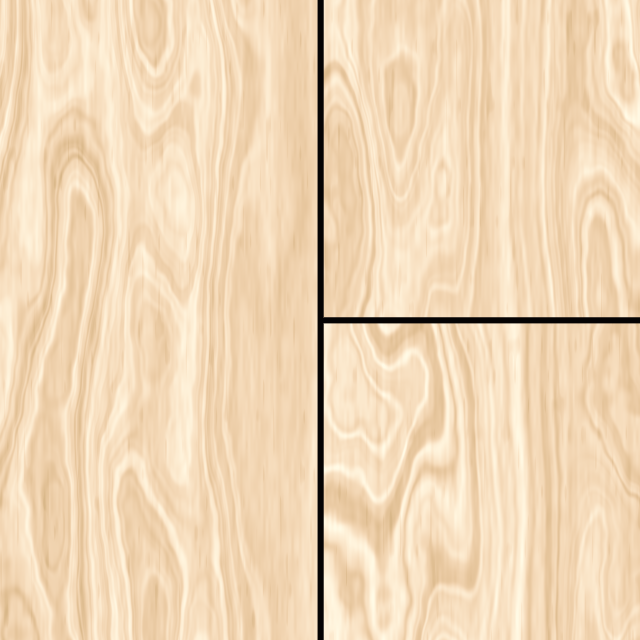
Give the GLSL for this texture, as a Shadertoy shader.

```glsl
float hash(vec2 p) {
    vec3 q = fract(vec3(p.xyx) * 0.1031);
    q += dot(q, q.yzx + 33.33);
    return fract((q.x + q.y) * q.z);
}

float valueNoise(vec2 p) {
    vec2 i = floor(p), f = fract(p);
    f = f * f * (3.0 - 2.0 * f);
    return mix(mix(hash(i), hash(i + vec2(1, 0)), f.x),
               mix(hash(i + vec2(0, 1)), hash(i + vec2(1, 1)), f.x), f.y);
}

float corner(vec2 cell, vec2 offset) {
    float angle = 6.2832 * hash(cell);
    return dot(vec2(cos(angle), sin(angle)), offset);
}

float gradientNoise(vec2 p) {
    vec2 i = floor(p), f = fract(p);
    vec2 u = f * f * f * (f * (f * 6.0 - 15.0) + 10.0);
    vec2 e = vec2(1, 0);
    return mix(mix(corner(i, f), corner(i + e, f - e), u.x),
               mix(corner(i + e.yx, f - e.yx), corner(i + 1.0, f - 1.0), u.x), u.y);
}

// Height field whose level lines are the growth rings
float ringField(vec2 p, float straightX, vec2 seed) {
    float figure = mix(0.2, 1.0, smoothstep(0.03, 0.14, abs(p.x - straightX)));
    float h = 1.15 * gradientNoise(p * vec2(7.0, 1.6) + seed);
    h += 0.32 * gradientNoise(p * vec2(13.0, 4.5) + seed + 17.0);
    h += 0.035 * gradientNoise(p * vec2(42.0, 26.0) + seed + 41.0);
    return h * figure + 3.0 * p.x;
}

vec3 woodColor(vec2 p, float board) {
    vec2 seed = vec2(23.7, 11.3) * (board + 1.0);
    float h = ringField(p, board < 0.5 ? 0.46 : 0.81, seed) + 20.0;

    // Broad and fine rings, the fine ones faded where too dense
    float broad = valueNoise(vec2(h * 15.0, seed.x)) - 0.5;
    float fine = valueNoise(vec2(h * 36.0, seed.y)) - 0.5;
    fine *= 1.0 - smoothstep(0.5, 1.3, fwidth(h * 36.0));

    // Long streaks, short fibres and dark pores
    float streak = valueNoise(p * vec2(120.0, 1.5) + seed) - 0.5;
    float fibre = valueNoise(p * vec2(250.0, 32.0) + seed) - 0.5;
    float pore = smoothstep(0.78, 0.97, valueNoise(p * vec2(190.0, 22.0) + seed + 71.0));

    float tone = 0.52 + 0.88 * broad + 0.5 * fine + 0.28 * streak + 0.22 * fibre - 0.2 * pore;
    tone = clamp(tone, -0.15, 1.1);
    vec3 color = mix(vec3(0.88, 0.75, 0.58), vec3(1.0, 0.96, 0.87), tone);
    color.r += 0.08 * tone * (1.0 - tone);
    return min(color, 1.0);
}

void mainImage(out vec4 fragColor, in vec2 fragCoord) {
    vec2 uv = fragCoord / iResolution.xy;

    // One tall board on the left, two stacked on the right
    vec2 seam = vec2(0.501, 0.4995);
    float board = uv.x < seam.x ? 0.0 : (uv.y > seam.y ? 1.0 : 2.0);
    vec3 color = woodColor(uv, board);

    // Dark joints
    float joint = abs(uv.x - seam.x);
    if (uv.x > seam.x) joint = min(joint, abs(uv.y - seam.y));
    float soft = 0.75 / iResolution.y;
    float gap = 1.0 - smoothstep(0.0048 - soft, 0.0048 + soft, joint);
    color = mix(color, vec3(0.02, 0.01, 0.01), gap);

    fragColor = vec4(color, 1.0);
}
```
